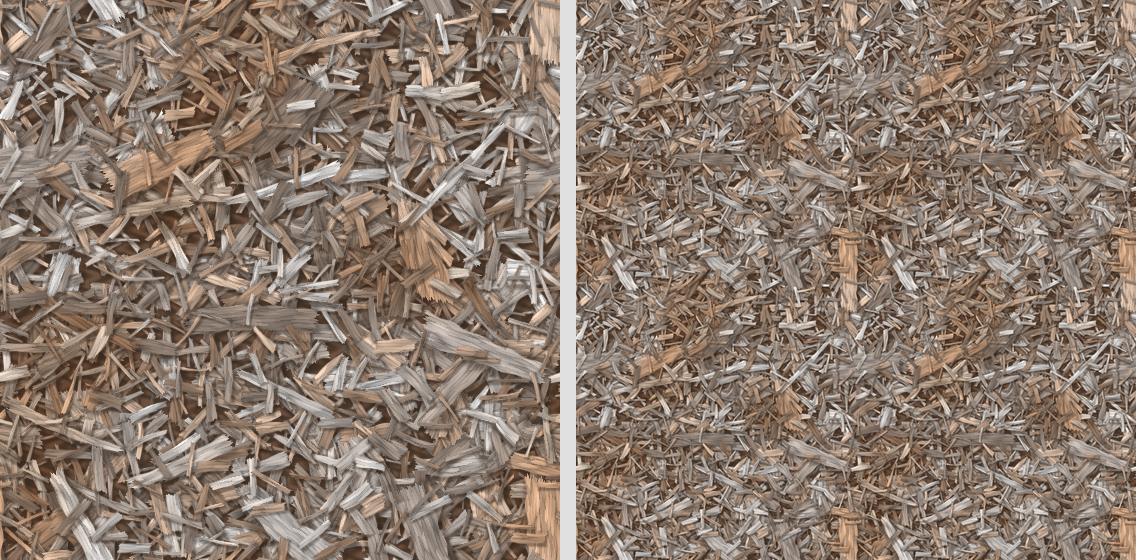
Left: one tile. Right: repeated 2 by 2.
A WebGL 1 fragment shader for this texture:

```glsl
precision highp float;
uniform vec2 u_resolution;

#define LAYERS 8
#define COARSEST 6.0
#define GRID_SPAN 22.0
#define WARM_SHARE 0.3
#define FIBRE_SCALE vec2(26.0, 200.0)
#define SHADOW_DEPTH 0.42
#define SHADOW_SHIFT vec2(-0.002, 0.003)
#define SOIL vec3(0.2, 0.15, 0.115)

const float TAU = 6.2831853;

vec4 hash4(vec2 cell, float seed) {
  vec4 p = fract(vec4(cell, seed, cell.x) * vec4(0.1031, 0.1030, 0.0973, 0.1099));
  p += dot(p, p.wzxy + 33.33);
  return fract((p.xxyz + p.yzzw) * p.zywx);
}

// Cellular noise: distance to the nearest point and that point's random tone
vec2 cellular(vec2 p, float seed) {
  vec2 base = floor(p);
  vec2 nearest = vec2(9.0, 0.0);
  for (int y = -1; y <= 1; y++) {
    for (int x = -1; x <= 1; x++) {
      vec2 cell = base + vec2(float(x), float(y));
      vec4 h = hash4(cell, seed);
      float d = length(cell + h.xy - p);
      if (d < nearest.x) nearest = vec2(d, h.z);
    }
  }
  return nearest;
}

// Slightly bent, tapered splinter with slanted, ragged ends
float chipDistance(vec2 q, vec2 size, vec4 form) {
  float along = q.x / size.x;
  q.y += (form.z - 0.5) * 0.22 * q.x * along;
  float ragged = sin(q.y * 520.0 + form.y * 40.0) + 0.7 * sin(q.y * 1270.0 + form.z * 60.0);
  float width = size.y * (1.0 - 0.55 * form.w * (0.5 + 0.5 * along));
  width += size.y * 0.07 * sin(q.x * 110.0 + form.y * 30.0);
  float ends = abs(q.x + (form.w - 0.5) * q.y) - size.x + 0.03 * size.x * ragged;
  return max(ends, abs(q.y) - width);
}

// Weathered silver or fresh tan wood
vec3 woodColour(vec4 look) {
  vec3 silver = mix(vec3(0.46, 0.405, 0.365), vec3(0.79, 0.79, 0.79), look.x);
  vec3 fresh = mix(vec3(0.5, 0.4, 0.325), vec3(0.79, 0.69, 0.61), look.x);
  return mix(silver, fresh, max(step(look.y, WARM_SHARE), 0.3 * look.z));
}

// Streaks, cracks and stains running along a chip
float grainTone(vec2 q, vec4 look) {
  vec2 warped = q + vec2(0.0, 0.0015 * sin(q.x * 75.0 + look.z * 20.0));
  vec2 fibre = cellular(warped * FIBRE_SCALE, floor(look.w * 97.0));
  float stain = sin(q.x * 75.0 + look.z * 30.0 + 2.0 * sin(q.y * 130.0 + look.w * 9.0));
  float tone = 0.89 + 0.3 * fibre.y - 0.2 * smoothstep(0.4, 0.85, fibre.x);
  return tone + 0.06 * stain + 0.03 * sin(q.y * 1100.0 + 2.0 * sin(q.x * 60.0));
}

// Wrapping map of the browner patches of litter
float litterMap(vec2 uv) {
  float wave = sin(TAU * (uv.x + uv.y) + 1.3 * sin(TAU * uv.y * 2.0));
  wave += sin(TAU * (2.0 * uv.x - uv.y) + 2.0);
  return smoothstep(0.0, 1.6, wave);
}

void main() {
  vec2 uv = gl_FragCoord.xy / u_resolution;
  float pixel = 1.0 / u_resolution.y;
  float crumbs = sin(TAU * (23.0 * uv.x + 9.0 * uv.y) + 2.0 * sin(TAU * 31.0 * uv.y));
  vec3 colour = SOIL * (2.0 + 0.4 * crumbs);
  float shade = 1.0;
  vec2 topPoint = vec2(0.0);
  vec4 topLook = vec4(0.5);

  // Painted from the bottom of the pile up, mixing grid sizes
  for (int i = 0; i < LAYERS; i++) {
    float layer = float(i);
    float fineness = fract(layer * 0.618 + 0.3);
    float grid = floor(COARSEST + GRID_SPAN * fineness);
    vec2 base = floor(uv * grid);
    // The lowest layer is a bed of broad, dense flakes
    float bed = 1.0 - step(0.5, layer);
    float presence = mix(0.6, 0.9, fineness) + bed;
    float reach = 0.001 + 0.07 / grid;

    for (int y = -1; y <= 1; y++) {
      for (int x = -1; x <= 1; x++) {
        vec2 cell = base + vec2(float(x), float(y));
        vec2 id = mod(cell, grid);
        vec4 place = hash4(id, layer + 3.0);
        vec2 offset = uv - (cell + place.xy) / grid;
        if (place.w < presence && dot(offset, offset) * grid * grid < 1.0) {
          vec4 form = hash4(id, layer + 41.0);
          vec2 axis = vec2(cos(TAU * place.z), sin(TAU * place.z));
          mat2 toLocal = mat2(axis.x, -axis.y, axis.y, axis.x);
          vec2 q = toLocal * offset;
          vec2 size = vec2(mix(0.48, 0.77, form.y), mix(0.06, 0.24, form.x * form.x)) / grid;
          size.y *= 1.0 + 1.6 * bed;

          // Contact shadow on whatever lies below
          vec2 outside = abs(q + toLocal * SHADOW_SHIFT) - size;
          float shadow = 1.0 - smoothstep(-0.3 * reach, reach, max(outside.x, outside.y));
          shade *= 1.0 - SHADOW_DEPTH * shadow;

          float cover = 1.0 - smoothstep(-pixel, pixel, chipDistance(q, size, form));
          if (cover > 0.0) {
            vec4 look = hash4(id, layer + 83.0);
            float facing = dot(vec2(-axis.y, axis.x), vec2(-0.5, 0.85));
            float light = 1.0 + 0.08 * facing * clamp(q.y / size.y, -1.0, 1.0);
            colour = mix(colour, woodColour(look) * light, cover);
            shade = mix(shade, 1.0, cover);
            if (cover > 0.5) {
              topPoint = q;
              topLook = look;
            }
          }
        }
      }
    }
  }

  // Grain is added once, to the uppermost chip only
  colour *= grainTone(topPoint, topLook);
  colour *= mix(vec3(1.02), vec3(0.98, 0.9, 0.82), litterMap(uv));
  gl_FragColor = vec4(mix(SOIL, colour, shade), 1.0);
}
```
